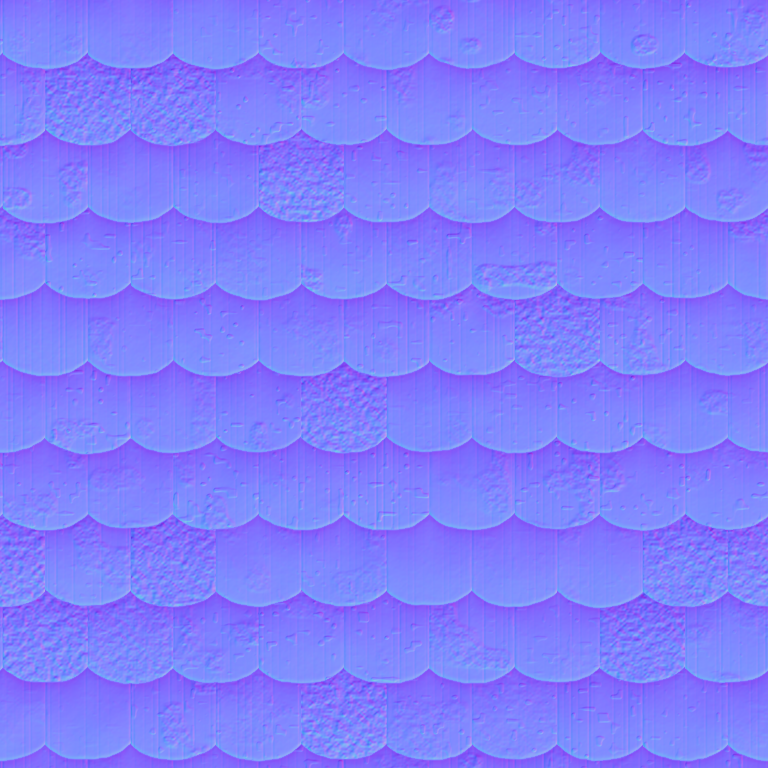
A Shadertoy shader for this texture map:

```glsl
// Normal map of overlapping scalloped roof shingles with grooves, pits and worn patches.

float hash(vec2 p) {
    vec3 h = fract(vec3(p.xyx) * 0.1031);
    h += dot(h, h.yzx + 33.33);
    return fract((h.x + h.y) * h.z);
}

float noise(vec2 p) {
    vec2 i = floor(p), f = fract(p);
    f = f * f * (3.0 - 2.0 * f);
    return mix(mix(hash(i), hash(i + vec2(1, 0)), f.x),
               mix(hash(i + vec2(0, 1)), hash(i + 1.0), f.x), f.y);
}

// Column position of x in a row; alternate rows shift by half a shingle
float column(float x, float row) {
    return x + 0.5 * mod(row + 1.0, 2.0);
}

// Wrapped shingle index, so the pattern tiles
vec2 shingleId(float x, float row) {
    return mod(vec2(floor(column(x, row)), row), vec2(9, 10));
}

// Height of the rounded lower edge of a row at x
float lowerEdge(float x, float row) {
    vec2 id = shingleId(x, row);
    float u = fract(column(x, row)) - 0.5;
    float arc = 0.5 * u * u + 1.2 * u * u * u * u;
    float wobble = 0.02 * noise(vec2(u * 4.0, 0) + 19.0 * id)
                 + 0.012 * noise(vec2(u * 13.0, 7) + 19.0 * id);
    return row + arc + wobble + 0.02 * hash(id + 90.0);
}

// Some shingles are rough all over, others only in patches
float wear(vec2 q, vec2 id) {
    float whole = smoothstep(0.86, 0.89, hash(id + 41.0));
    float patches = smoothstep(0.6, 0.78, noise(q * 3.0 + 19.0 * id));
    return max(whole, patches * 0.9 * hash(id + 73.0));
}

// Fine surface height inside one shingle
float relief(vec2 q, vec2 id) {
    vec2 s = q + 19.0 * id;
    float worn = wear(q, id);

    // Irregular vertical grooves
    float g = q.x * 10.0, cell = floor(g);
    vec2 seed = id * 23.0 + vec2(cell, 300);
    float d = (g - cell - 0.2 - 0.6 * hash(seed)) / 10.0;
    float groove = exp(-d * d / 0.00013) * hash(seed + 500.0);
    groove *= (0.3 + 0.7 * hash(id + 55.0)) * (0.5 + 0.5 * noise(s * vec2(9, 4)));

    float grit = noise(s * 16.0) + 0.5 * noise(s * 33.0);
    float pits = smoothstep(0.74, 0.95, noise(s * 13.0 + 5.0));
    float dents = noise(s * 2.5);
    return 0.012 * worn * grit - 0.005 * groove * (1.0 - worn)
         + 0.006 * pits * hash(id + 62.0) + 0.012 * dents + 0.0012 * grit;
}

void mainImage(out vec4 fragColor, in vec2 fragCoord) {
    vec2 p = fragCoord / iResolution.xy * vec2(9, 10) - vec2(0.03, 0.08);

    // Find the visible row; upper rows lie over lower ones
    float row = floor(p.y);
    if (p.y < lowerEdge(p.x, row)) row -= 1.0;
    float below = p.y - lowerEdge(p.x, row);
    float above = lowerEdge(p.x, row + 1.0) - p.y;
    vec2 id = shingleId(p.x, row);
    vec2 q = vec2(fract(column(p.x, row)) - 0.5, p.y - row);

    // Broad curve from the lower edge up to the covered top
    float t = below / (below + above);
    vec2 n = vec2(0.0, 0.12 - 0.37 * t * t);
    n.y += 0.05 * (hash(id + 17.0) - 0.5) - 0.06 * wear(q, id) * (1.0 - t);
    n.x += 0.03 * (hash(id + 29.0) - 0.5);

    // Raised lip and the crease beneath the next row
    float lip = exp(-below * below / 0.0016);
    n += lip * vec2(0.35 * q.x, 0.26);
    n += exp(-above * above / 0.004) * vec2(0.04, -0.1);

    // Rounded sides next to the gaps
    float side = 0.5 - abs(q.x) + 0.012 * (noise(q * 14.0 + 19.0 * id) - 0.5);
    n.x += sign(q.x) * 0.26 * exp(-side * side / 0.0004) * smoothstep(0.0, 0.012, 0.5 - abs(q.x));

    // Slope of the fine surface
    vec2 e = vec2(0.01, 0);
    n += vec2(relief(q - e.xy, id) - relief(q + e.xy, id),
              relief(q + e.yx, id) - relief(q - e.yx, id)) / (2.0 * e.x);

    // Soften the step between rows, then encode
    n *= smoothstep(-0.01, 0.02, min(below, above));
    n = clamp(n, -0.6, 0.6);
    fragColor = vec4(0.5 + 0.5 * vec3(n, sqrt(1.0 - dot(n, n))), 1.0);
}
```
